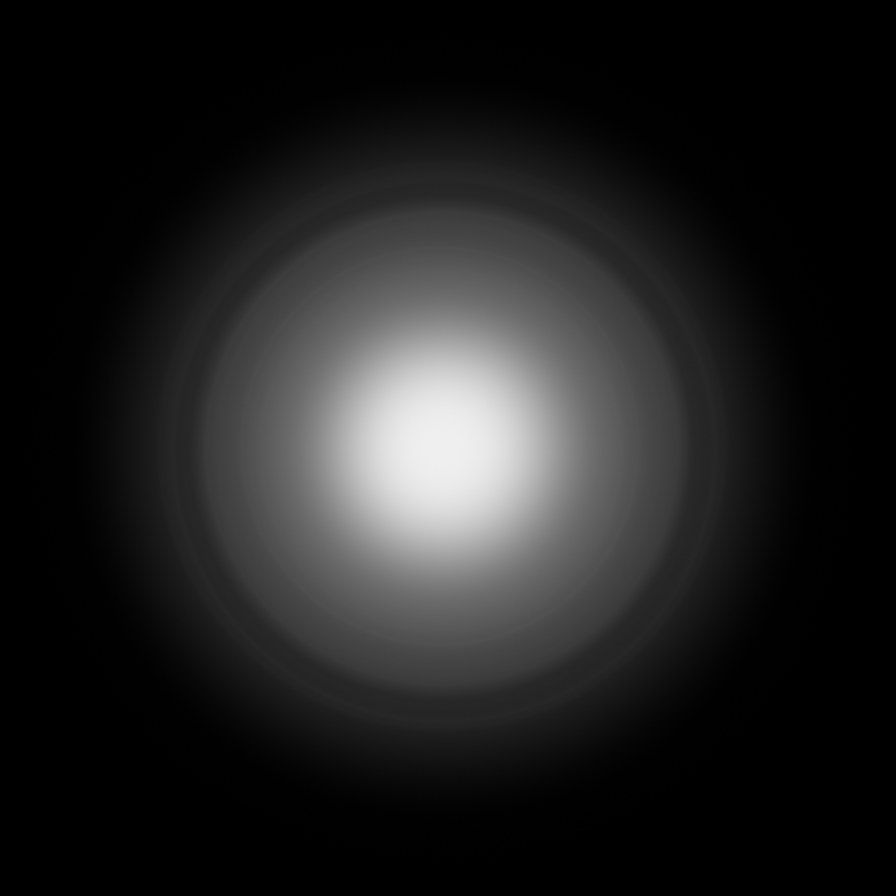
A Shadertoy shader for this background:

```glsl
// A soft white orb in a gray disc, with faint concentric rings fading into black.

const vec2 CENTER = vec2(0.494, 0.500);
const int RING_COUNT = 14;

float hash(float n) {
    return fract(sin(n * 127.1) * 43758.5453);
}

// One inside the inner radius, fading smoothly to zero at the outer radius.
float softDisc(float r, float inner, float outer) {
    return 1.0 - smoothstep(inner, outer, r);
}

// Thin bell-shaped band around a radius.
float ring(float r, float radius, float width) {
    float d = (r - radius) / width;
    return exp(-d * d);
}

// Flat-topped bright centre.
float core(float r, float radius) {
    return exp(-pow(r / radius, 3.0));
}

// Scattered faint rings whose centres drift slightly.
float fineRings(vec2 p, float inner, float outer) {
    float sum = 0.0;
    for (int i = 0; i < RING_COUNT; i++) {
        float seed = float(i) + 1.0;
        vec2 drift = 0.008 * (vec2(hash(seed), hash(seed + 31.7)) - 0.5);
        float radius = mix(inner, outer, (seed - hash(seed + 57.3)) / float(RING_COUNT));
        float width = mix(0.002, 0.005, hash(seed + 83.9));
        sum += (hash(seed + 11.3) - 0.4) * ring(length(p - drift), radius, width);
    }
    return sum;
}

void mainImage(out vec4 fragColor, in vec2 fragCoord) {
    vec2 p = (fragCoord - 0.5 * iResolution.xy) / min(iResolution.x, iResolution.y);
    p -= CENTER - 0.5;
    float r = length(p);

    // Nested halos and bright core
    float light = 0.15 * softDisc(r, 0.26, 0.42);
    light += 0.012 * softDisc(r, 0.30, 0.49);
    light += 0.075 * softDisc(r, 0.256, 0.285);
    light += 0.10 * softDisc(r, 0.18, 0.27);
    light += 0.60 * core(r, 0.136);

    // Rim band and subtle ring detail
    light += 0.012 * ring(r, 0.306, 0.009);
    light += 0.012 * fineRings(p, 0.20, 0.32);

    // Sub-level dither against banding
    light += (hash(dot(fragCoord, vec2(0.129, 0.782))) - 0.5) / 255.0;

    fragColor = vec4(vec3(clamp(light, 0.0, 1.0)), 1.0);
}
```
